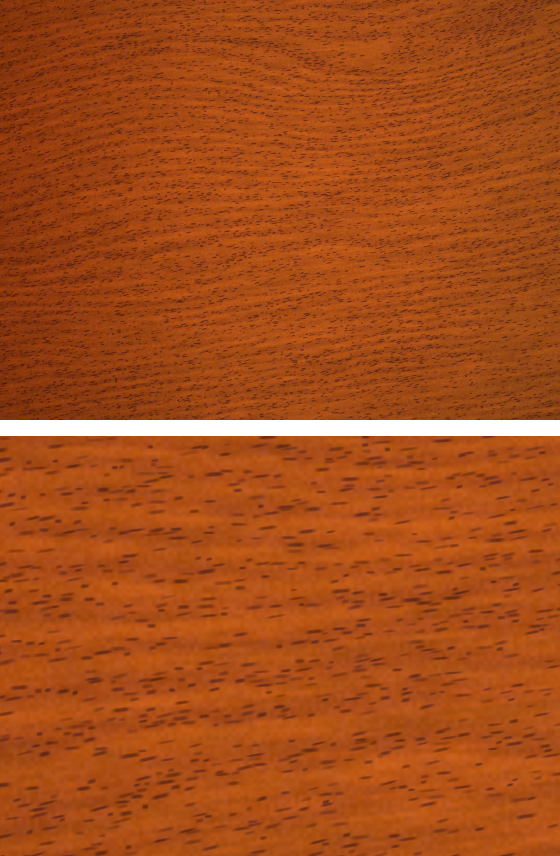
Top: the whole. Bottom: its middle third, enlarged.
Reproduce this texture procedurally as a WebGL 2 fragment shader.

```glsl
#version 300 es
precision highp float;
// Draws a varnished orange-brown oak board with arched rings and short dark pores.

uniform vec2 u_resolution;
out vec4 fragColor;

float hash(vec2 p) {
    vec3 h = fract(p.xyx * 0.1031);
    h += dot(h, h.yzx + 33.33);
    return fract((h.x + h.y) * h.z);
}

float noise(vec2 p) {
    vec2 cell = floor(p), t = fract(p);
    t = t * t * (3.0 - 2.0 * t);
    return mix(mix(hash(cell), hash(cell + vec2(1, 0)), t.x),
               mix(hash(cell + vec2(0, 1)), hash(cell + vec2(1, 1)), t.x), t.y);
}

// Straightens the fibres: they rise to the right and sway in the upper half
vec2 alongFibre(vec2 p) {
    float sway = 0.026 * smoothstep(0.25, 0.7, p.y) * sin(5.0 * p.x + 0.1);
    return vec2(p.x, p.y - 0.13 * p.x - sway);
}

// Porous early wood of each growth ring, 0 to 1, uneven along the ring
float earlyWood(vec2 q) {
    vec2 arch = (q - vec2(1.1, 0.74)) / vec2(0.5, 0.075);
    float height = q.y + 0.095 * exp(-dot(arch, arch));
    height += 0.05 * noise(q * vec2(2.5, 5.0) + 7.0);
    height += 0.014 * noise(q * vec2(9.0, 20.0) + 31.0);
    height += 0.006 * noise(q * vec2(35.0, 60.0) + 17.0);
    float phase = fract(height / mix(0.023, 0.026, smoothstep(0.2, 0.5, q.y)));
    float band = smoothstep(0.0, 0.35, phase) * (1.0 - smoothstep(0.4, 1.0, phase));
    return band * mix(0.4, 1.1, noise(q * vec2(4.0, 16.0) + 23.0));
}

// Short tapered dashes, gathered in the early wood and tilted across the fibres
float pores(vec2 q, float pixel) {
    vec2 size = vec2(0.017, 0.0054);
    float row = floor(q.y / size.y), mask = 0.0;
    for (float j = -1.0; j <= 1.0; j++) {
        float r = row + j;
        float shift = hash(vec2(r + 300.0, 5.0));
        float column = floor(q.x / size.x + shift);
        for (float i = -1.0; i <= 1.0; i++) {
            vec2 id = vec2(column + i, r) + 200.0;
            vec2 jitter = vec2(hash(id + 11.0), hash(id + 47.0)) - 0.5;
            vec2 center = (vec2(column + i - shift, r) + 0.5 + 0.8 * jitter) * size;
            float chance = mix(0.15, 1.0, earlyWood(center));
            float present = step(hash(id + 83.0), chance);
            float halfLength = mix(0.003, 0.0105, hash(id + 131.0));
            vec2 d = q - center;
            d.y -= d.x * mix(-0.03, 0.17, hash(id + 151.0));
            float taper = 1.0 - smoothstep(0.25, 1.0, abs(d.x) / halfLength);
            float width = mix(0.0013, 0.0024, hash(id + 173.0)) + 0.3 * pixel;
            float dash = taper * (1.0 - smoothstep(0.15 * width, width, abs(d.y)));
            mask = max(mask, present * dash * mix(0.45, 1.1, hash(id + 211.0)));
        }
    }
    return min(mask, 1.0);
}

void main() {
    vec2 p = gl_FragCoord.xy / u_resolution.y;
    vec2 q = alongFibre(p);

    // Varnish: red on the left, orange in the middle, brown on the right
    vec3 color = mix(vec3(0.555, 0.215, 0.04), vec3(0.67, 0.31, 0.08),
                     smoothstep(-0.15, 0.7, p.x));
    color = mix(color, vec3(0.61, 0.295, 0.078), smoothstep(0.8, 1.4, p.x));

    // Soft light falling off toward the corners
    vec2 away = p - vec2(0.75, 0.55);
    color *= 1.055 - dot(away * away, vec2(0.11, 0.37));

    // Ring tint, fibre streaks and fine speckle
    color *= mix(vec3(1.03, 1.04, 1.0), vec3(0.93, 0.89, 1.05), earlyWood(q));
    float streak = noise(q * vec2(32.0, 230.0) + 60.0) + noise(q * vec2(9.0, 80.0) + 90.0);
    color *= 1.0 + 0.11 * (streak - 1.0);
    color += 0.045 * (noise(p * 300.0) - 0.5);
    color.b += 0.05 * (noise(p * 130.0 + 40.0) - 0.35);

    color *= mix(vec3(1.0), vec3(0.64, 0.59, 0.95), pores(q, 1.0 / u_resolution.y));
    fragColor = vec4(clamp(color, 0.0, 1.0), 1.0);
}
```
